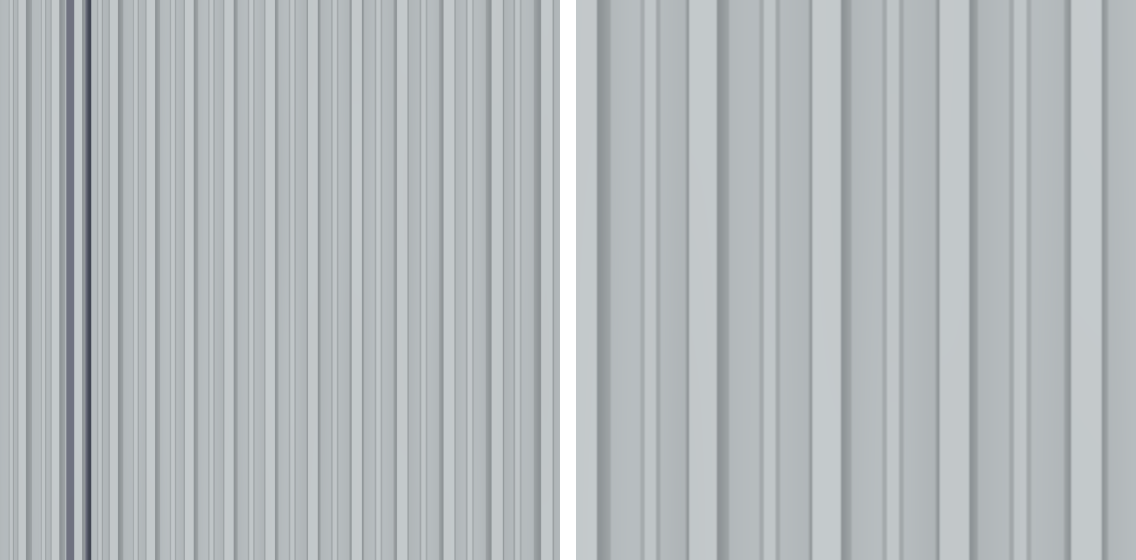
Left: the whole. Right: its middle third, enlarged.
Reproduce this texture procedurally as a WebGL 1 fragment shader.

```glsl
precision highp float;
// Pale grey ribbed metal cladding seen in slight perspective, with one dark panel seam.
uniform vec2 u_resolution;

#define FIRST_RIB 0.2031    // canvas x of rib zero
#define RIB_STEP 0.06484    // spacing at rib zero
#define STEP_GROWTH 0.00125 // widening of the spacing per rib
#define RIB_HALF 0.112      // half width of a rib, in cells
#define CREASE_HALF 0.05    // half width of the small pan rib, in cells
#define SEAM_X 0.125        // joint between the two panels
#define SEAM_SHIFT 0.66     // rib offset of the left panel, in cells
#define WEAR 0.014          // strength of tonal variation

const vec3 RIB_LIGHT = vec3(0.765, 0.787, 0.795);
const vec3 PAN_GREY = vec3(0.708, 0.731, 0.741);
const vec3 SIDE_GREY = vec3(0.615, 0.637, 0.645);
const vec3 SIDE_DARK = vec3(0.555, 0.578, 0.588);
const vec3 SEAM_SLATE = vec3(0.44, 0.45, 0.505);
const vec3 SEAM_DARK = vec3(0.25, 0.27, 0.32);

float hash(vec2 p) {
  return fract(sin(dot(p, vec2(127.1, 311.7))) * 43758.5453);
}

float noise(vec2 p) {
  vec2 i = floor(p), f = fract(p);
  f = f * f * (3.0 - 2.0 * f);
  return mix(mix(hash(i), hash(i + vec2(1.0, 0.0)), f.x),
             mix(hash(i + vec2(0.0, 1.0)), hash(i + vec2(1.0, 1.0)), f.x), f.y);
}

// Soft-edged strip between a and b
float band(float x, float a, float b, float soft) {
  return smoothstep(a - soft, a + soft, x) * (1.0 - smoothstep(b - soft, b + soft, x));
}

// Rib number at canvas x, for a spacing that grows to the right
float ribCoord(float x) {
  float d = RIB_STEP * RIB_STEP + 4.0 * STEP_GROWTH * (x - FIRST_RIB);
  return (sqrt(d) - RIB_STEP) / (2.0 * STEP_GROWTH);
}

vec3 cladding(float x, float soft) {
  float u = ribCoord(x) + SEAM_SHIFT * (1.0 - step(SEAM_X, x));
  float id = floor(u + 0.5);
  float f = u - id;

  // Flat pan, slightly darker toward its edges
  vec3 col = PAN_GREY * (1.01 - 0.035 * smoothstep(0.45, 0.1, abs(f)));

  // Small raised crease, shifted sideways by the viewing angle
  float m = fract(u) - (0.67 - 0.28 * x);
  float lineLeft = band(m, -CREASE_HALF - 0.035, -CREASE_HALF, soft);
  float lineRight = band(m, CREASE_HALF, CREASE_HALF + 0.035, soft);
  col = mix(col, RIB_LIGHT, 0.75 * band(m, -CREASE_HALF, CREASE_HALF, soft));
  col = mix(col, SIDE_GREY, lineLeft * mix(0.6, 0.9, x) + lineRight * mix(0.95, 0.65, x));

  // Rib flanks: the right one shows at the left, the left one at the right
  float rightW = max(0.20 - 0.23 * x, 0.03);
  float leftW = max(0.28 * x - 0.12, 0.03);
  float flank = max(band(f, RIB_HALF, RIB_HALF + rightW, soft),
                    band(f, -RIB_HALF - leftW, -RIB_HALF, soft));
  float depth = (abs(f) - RIB_HALF) / (f > 0.0 ? rightW : leftW);
  col = mix(col, mix(SIDE_DARK, SIDE_GREY, smoothstep(0.1, 1.0, depth)), flank);

  // Lit rib top
  col = mix(col, RIB_LIGHT, band(f, -RIB_HALF, RIB_HALF, soft));
  return col * (1.0 + WEAR * (hash(vec2(id, 3.0)) - 0.5));
}

void main() {
  vec2 uv = gl_FragCoord.xy / u_resolution;
  float pixel = 1.0 / u_resolution.x;
  vec3 col = cladding(uv.x, max(0.014, 10.0 * pixel));

  // Seam: slate gap, then a deep shadow beyond the lapped rib
  float soft = max(0.0008, 0.6 * pixel);
  col = mix(col, SEAM_SLATE, band(uv.x, 0.1185, 0.1325, soft));
  vec3 shadow = mix(SEAM_SLATE, SEAM_DARK, smoothstep(0.152, 0.160, uv.x));
  col = mix(col, shadow, band(uv.x, 0.1525, 0.1630, soft));

  // Faint streaks running down the metal
  col *= 1.0 + WEAR * (noise(uv * vec2(40.0, 3.0)) - 0.5);
  gl_FragColor = vec4(col, 1.0);
}
```
